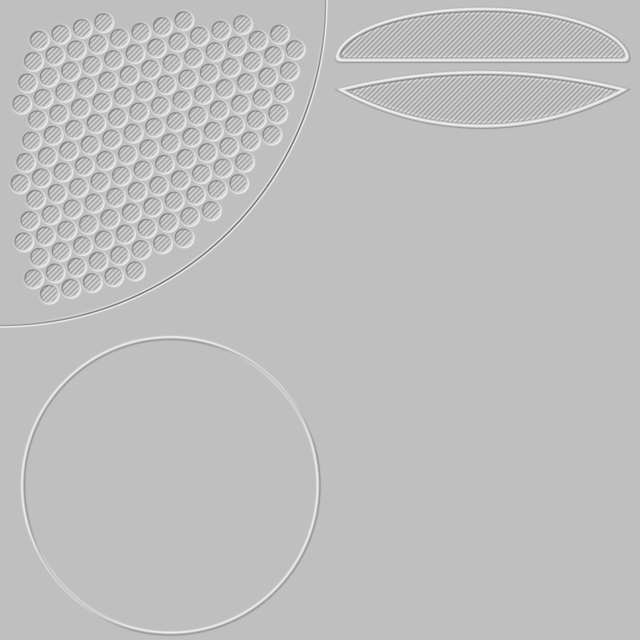
Reproduce this texture map procedurally as a Shadertoy shader.

```glsl
// Embossed grey relief map: a quarter plate of hatched round pits, a thin
// groove around it, two hatched lens windows and one raised ring.
// Each shape is a distance plus normal, shaded by a light from the upper left.
#define GRID 768.0        // layout units across the canvas
#define BASE 0.75         // flat surface grey
#define PIT_RADIUS 11.8
#define PITCH_A vec2(25.77, -7.0)
#define PITCH_B vec2(-7.0, 25.6)
#define FIRST_PIT vec2(47.0, 48.0)
#define HATCH_PERIOD 6.0
#define HATCH_DEPTH 0.09
#define LIGHT vec2(-0.7071, -0.7071)

float bump(float d, float w) { return exp(-d * d / (w * w)); }

// Shapes return (distance, normal.x, normal.y)
vec3 circle(vec2 p, vec2 center, float r) {
    vec2 v = p - center;
    float len = max(length(v), 1e-4);
    return vec3(len - r, v / len);
}

vec3 ellipse(vec2 p, vec2 center, vec2 radii) {
    vec2 q = (p - center) / radii + 1e-5;
    float k = length(q);
    vec2 g = q / (radii * k);
    return vec3((k - 1.0) / length(g), normalize(g));
}

vec3 intersectRound(vec3 a, vec3 b, float k) {
    float h = clamp(0.5 + 0.5 * (a.x - b.x) / k, 0.0, 1.0);
    vec3 s = mix(b, a, h);
    return vec3(s.x + k * h * (1.0 - h), s.yz);
}

float hatch(vec2 p) {
    return HATCH_DEPTH * sin(6.28318 * (p.x + p.y) / HATCH_PERIOD);
}

// Nearest pit of the tilted hexagonal lattice, kept inside the quarter plate
vec3 nearestPit(vec2 p) {
    mat2 lattice = mat2(PITCH_A, PITCH_B);
    vec2 cell = floor(inverse(lattice) * (p - FIRST_PIT));
    vec3 best = vec3(1e3, 0.0, 0.0);
    for (int j = 0; j < 2; j++)
    for (int i = 0; i < 2; i++) {
        vec2 c = FIRST_PIT + lattice * (cell + vec2(i, j));
        bool kept = min(c.x, c.y) > 23.0 && max(c.x, c.y) < 357.0
                 && length(c) < 365.5 && c.x + c.y > 80.0;
        vec3 s = circle(p, c, PIT_RADIUS);
        if (kept && s.x < best.x) best = s;
    }
    return best;
}

float shadePit(vec3 s, vec2 p, float aa) {
    float lit = dot(s.yz, LIGHT);
    float inside = smoothstep(aa, -aa, s.x + 2.0);
    return inside * (hatch(p) - 0.012)
         + bump(s.x - 0.2, 1.1) * (0.09 - 0.08 * lit)
         - bump(s.x + 1.5, 1.1) * (0.07 + 0.17 * lit);
}

float shadeWindow(vec3 s, vec2 p, float aa) {
    float lit = dot(s.yz, LIGHT);
    float inside = smoothstep(aa, -aa, s.x + 5.5);
    return inside * (hatch(p) - 0.025)
         + bump(s.x + 2.6 - 0.6 * lit, 1.6) * 0.19
         - bump(s.x + 5.2, 1.1) * (0.12 + 0.09 * lit)
         + bump(s.x + 7.6, 1.0) * 0.06
         - bump(s.x - 0.1, 0.9) * (0.10 - 0.07 * lit);
}

// Highlight and shadow swap sides around the ring; both fade across the light
float shadeRing(vec3 s) {
    float lit = dot(s.yz, LIGHT);
    float facing = smoothstep(0.0, 0.6, abs(lit));
    float side = clamp(lit * 2.0, -1.0, 1.0);
    return bump(s.x - 0.8 * side, 1.4) * 0.18 * facing
         - bump(s.x + 2.2 * side, 1.2) * 0.15 * facing
         + (bump(s.x - 1.2, 1.0) + bump(s.x + 2.2, 1.0)) * 0.09 * (1.0 - facing);
}

float shadeGroove(vec3 s) {
    float depth = smoothstep(0.68, 1.0, abs(dot(s.yz, LIGHT)));
    return bump(s.x - 1.6, 1.0) * 0.18
         + bump(s.x + 2.0, 1.0) * 0.15 * depth
         - bump(s.x + 0.2, 1.0) * (0.13 + 0.20 * depth);
}

void mainImage(out vec4 fragColor, in vec2 fragCoord) {
    // Layout space runs downward from the upper left corner
    vec2 uv = fragCoord / iResolution.xy;
    vec2 p = vec2(uv.x, 1.0 - uv.y) * GRID;
    float aa = 0.6 * GRID / iResolution.y;

    // Upper window: half ellipse with a flat foot; lower one: two crossing arcs
    vec3 dome = intersectRound(ellipse(p, vec2(579.0, 72.0), vec2(177.0, 63.5)),
                               vec3(p.y - 75.0, 0.0, 1.0), 7.0);
    vec3 lens = intersectRound(circle(p, vec2(579.0, 791.5), 707.0),
                               circle(p, vec2(579.0, -202.5), 356.5), 2.0);

    float grey = BASE;
    grey += shadePit(nearestPit(p), p, aa);
    grey += shadeGroove(circle(p, vec2(1.0), 389.8));
    grey += shadeWindow(dome, p, aa);
    grey += shadeWindow(lens, p, aa);
    grey += shadeRing(circle(p, vec2(204.5, 582.5), 177.3));
    fragColor = vec4(vec3(clamp(grey, 0.0, 1.0)), 1.0);
}
```
